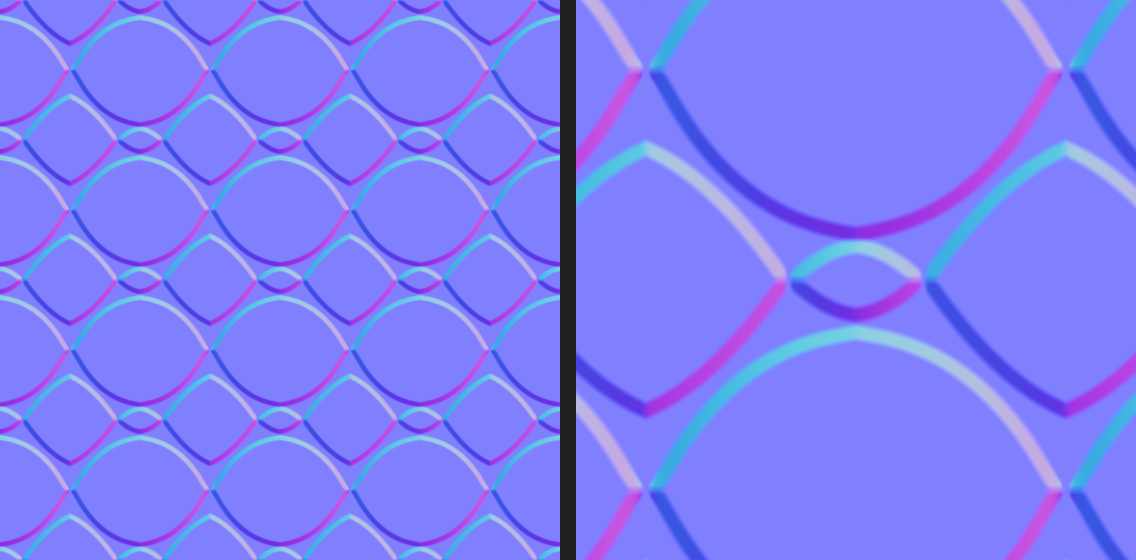
Left, the full canvas; right, a detail of the centre.
Reproduce this texture map procedurally as a three.js fragment shader.

```glsl
// Tangent-space normal map of a 4 x 4 lattice of raised panels: wide pointed
// ovals, with curved diamonds and small lenses between them. Each outline is a
// mirrored height curve whose distance field tilts the normal outward.
varying vec2 vUv;

const float REPEATS = 4.0;
// All lengths below are in units of one repeat.
const float LINE_OUTER = 0.026;   // bevel fades out here
const float LINE_CORE = 0.008;    // full tilt within this
const float TILT = 0.64;          // sideways part of the normal on a bevel
const float CORNER_SOFT = 0.012;  // blend width where bevels meet
const float TIP_FADE = 0.012;     // bevel fades this far past the side tips

const float OVAL_WIDTH = 0.488;   // half widths
const float DIAMOND_WIDTH = 0.330;
const float LENS_WIDTH = 0.151;
const vec2 OVAL_RISE = vec2(0.375, 0.391);   // height above, below the tips
const vec2 DIAMOND_RISE = vec2(0.313, 0.311);
const vec2 LENS_RISE = vec2(0.081, 0.083);
const vec2 OVAL_CURVE = vec2(0.20, 2.5);     // apex kink, roundness power
const vec2 DIAMOND_CURVE = vec2(0.45, 2.0);
const vec2 LENS_CURVE = vec2(0.20, 2.0);
const float OVAL_HOOK = 0.035;    // inward flick of the oval next to its tips
const float HOOK_LENGTH = 0.06;

// Position inside the repeat cell centred on the given point.
vec2 cellAround(vec2 p, vec2 centre) {
  return fract(p - centre + 0.5) - 0.5;
}

// Sideways normal of one beveled outline.
vec2 bevel(vec2 p, float width, vec2 rise, vec2 curve, float hook) {
  float u = abs(p.x) / width;
  float t = max(1.0 - u, 0.0) / HOOK_LENGTH;
  float decay = hook * exp(1.0 - t);
  float height = p.y > 0.0 ? rise.x : rise.y;

  // Outline height over the tips, and its slope.
  float edge = height * (1.0 - curve.x * u
    - (1.0 - curve.x) * pow(u, curve.y) - decay * t);
  float slope = height / width * (curve.x
    + (1.0 - curve.x) * curve.y * pow(u, curve.y - 1.0)
    - decay * (1.0 - t) / HOOK_LENGTH);

  float stretch = sqrt(1.0 + slope * slope);
  float dist = abs(abs(p.y) - edge) / stretch;
  float mask = 1.0 - smoothstep(LINE_CORE, LINE_OUTER, dist);
  mask *= 1.0 - smoothstep(width - 0.004, width + TIP_FADE, abs(p.x));

  // Outward direction, softened across the mirror axes.
  vec2 side = clamp(p / CORNER_SOFT, -1.0, 1.0);
  return mask * side * vec2(slope, 1.0) / stretch;
}

void main() {
  vec2 p = vUv * REPEATS;

  vec2 tilt = bevel(cellAround(p, vec2(0.0, 0.5)),
    OVAL_WIDTH, OVAL_RISE, OVAL_CURVE, OVAL_HOOK);
  tilt += bevel(cellAround(p, vec2(0.5, 0.0)),
    DIAMOND_WIDTH, DIAMOND_RISE, DIAMOND_CURVE, 0.0);
  tilt += bevel(cellAround(p, vec2(0.0)),
    LENS_WIDTH, LENS_RISE, LENS_CURVE, 0.0);
  tilt *= TILT;

  // Encode the unit normal as a colour.
  vec3 normal = vec3(tilt, sqrt(max(1.0 - dot(tilt, tilt), 0.0)));
  gl_FragColor = vec4(normal * 0.5 + 0.5, 1.0);
}
```
